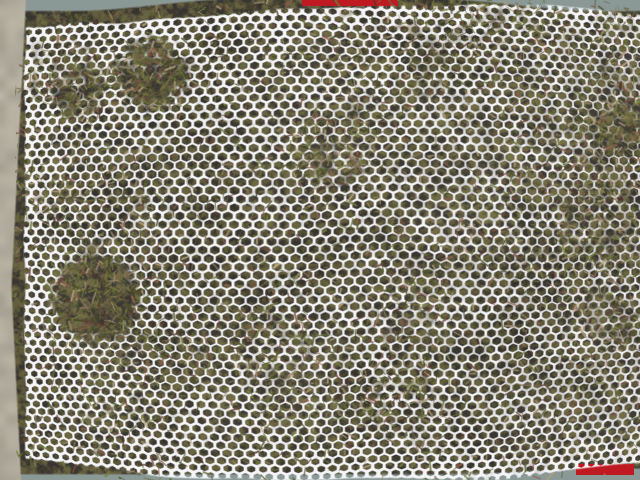
Give the GLSL for this texture, as a WebGL 2 fragment shader.

```glsl
#version 300 es
precision highp float;
// White hexagonal netting laid over mossy turf in a shallow tray.
// A bulging hex lattice gives the mesh, hashed line segments give the grass
// below and above it, and soft discs mark clumps that push through the net.

uniform vec2 u_resolution;
out vec4 fragColor;

const float CELLS_ACROSS = 52.0;
const float ASPECT = 4.0 / 3.0;
const float ROW_SQUEEZE = 1.24;
const float BULGE = 0.22;
const vec3 NET_LIGHT = vec3(0.96, 0.96, 0.97);
const vec3 NET_SHADE = vec3(0.66, 0.65, 0.64);
const vec3 SOIL = vec3(0.21, 0.20, 0.18);
const vec3 MOSS = vec3(0.39, 0.37, 0.24);
const vec3 LEAF = vec3(0.43, 0.45, 0.23);
const vec3 STRAW = vec3(0.66, 0.58, 0.46);
const vec3 RUST = vec3(0.52, 0.34, 0.28);
const vec3 TRAY = vec3(0.54, 0.60, 0.59);
const vec3 WALL = vec3(0.70, 0.68, 0.62);
const vec3 RED = vec3(0.75, 0.10, 0.13);

// Turf clumps: centre, radius, strength
const vec4 CLUMPS[7] = vec4[7](
  vec4(0.200, 0.380, 0.110, 1.0), vec4(0.315, 0.845, 0.095, 0.8),
  vec4(0.165, 0.815, 0.080, 0.7), vec4(1.295, 0.735, 0.085, 0.75),
  vec4(0.690, 0.670, 0.100, 0.55), vec4(1.250, 0.540, 0.130, 0.55),
  vec4(1.270, 0.340, 0.100, 0.55));

float hash(vec2 p) {
  return fract(sin(dot(p, vec2(127.1, 311.7))) * 43758.545);
}

float noise(vec2 p) {
  vec2 i = floor(p), f = fract(p);
  f = f * f * (3.0 - 2.0 * f);
  return mix(mix(hash(i), hash(i + vec2(1, 0)), f.x),
             mix(hash(i + vec2(0, 1)), hash(i + vec2(1, 1)), f.x), f.y);
}

float fbm(vec2 p) {
  return 0.55 * noise(p) + 0.3 * noise(p * 2.1 + 7.0) + 0.15 * noise(p * 4.3 + 3.0);
}

float segment(vec2 p, vec2 a, vec2 b) {
  vec2 d = b - a;
  return length(p - a - d * clamp(dot(p - a, d) / dot(d, d), 0.0, 1.0));
}

// 0.5 on the shared border of neighbouring cells, 0 at a cell centre
float hexDistance(vec2 p) {
  vec2 s = vec2(1.0, sqrt(3.0));
  vec2 a = mod(p, s) - 0.5 * s, b = mod(p - 0.5 * s, s) - 0.5 * s;
  vec2 g = abs(dot(a, a) < dot(b, b) ? a : b);
  return mix(max(g.x, dot(g, 0.5 * s)), length(g), 0.3);
}

// Net space: cells are largest in the middle and shrink towards the rim
vec2 bulge(vec2 p) {
  vec2 d = p - vec2(0.5 * ASPECT, 0.5);
  return d * (1.0 + BULGE * dot(d, d));
}

// How strongly turf grows through the net
float turfCover(vec2 p) {
  float cover = 0.10 + 0.38 * smoothstep(0.4, 0.75, fbm(p * 7.0));
  for (int i = 0; i < 7; i++) {
    vec4 c = CLUMPS[i];
    float fall = smoothstep(1.25 * c.z, 0.5 * c.z, length(p - c.xy));
    cover = max(cover, c.w * fall);
  }
  return cover;
}

// Lays blades over a colour; a blade grows where its hash is below the cover
vec3 addBlades(vec3 color, vec2 p, float cell, float seed, float extra, float aa) {
  vec2 id = floor(p / cell);
  for (int k = 0; k < 9; k++) {
    vec2 c = id + vec2(k % 3 - 1, k / 3 - 1), h = c + seed;
    vec2 root = (c + vec2(hash(h + 1.3), hash(h + 5.7))) * cell;
    if (hash(h + 9.1) > turfCover(root) + extra) continue;
    float angle = 6.283 * hash(h + 2.9), kind = hash(h + 4.4);
    vec2 tip = root + cell * mix(0.25, 0.95, hash(h + 8.2)) * vec2(cos(angle), sin(angle));
    float d = segment(p, root, tip) - mix(0.0006, 0.0024, hash(h + 3.3));
    vec3 blade = kind < 0.55 ? LEAF : (kind < 0.82 ? STRAW : RUST);
    blade *= mix(0.55, 1.15, hash(h + 6.6));
    color = mix(color, blade, 0.8 * smoothstep(aa, -aa, d));
  }
  return color;
}

// Positive inside the net, negative outside
float netEdge(vec2 p) {
  float wobble = 0.010 * (noise(p * 12.0) - 0.5);
  float top = 0.945 + 0.045 * smoothstep(0.0, 0.9, p.x) - 0.02 * smoothstep(1.1, 1.33, p.x);
  float bottom = 0.045 * smoothstep(0.45, 0.0, p.x) + 0.035 * smoothstep(1.0, 1.33, p.x);
  return min(p.x - 0.052, min(top - p.y, p.y - bottom)) + wobble;
}

void main() {
  vec2 p = gl_FragCoord.xy / u_resolution.y;
  float aa = 1.0 / u_resolution.y, edge = netEdge(p), cover = turfCover(p);

  // Turf and soil
  vec3 turf = mix(SOIL, MOSS, smoothstep(0.25, 0.75, fbm(p * 85.0)));
  turf *= 0.95 + 0.25 * noise(p * 9.0);
  for (int i = 0; i < 2; i++) turf = addBlades(turf, p, 0.020, 17.0 * float(i), 0.25, aa);

  // Tray around the turf
  float left = 0.024 + 0.05 * abs(p.y - 0.4) - p.x;
  float top = p.y - 0.977 - 0.025 * smoothstep(0.15, 0.5, p.x) * smoothstep(1.25, 0.9, p.x);
  float bottom = 0.012 + 0.012 * smoothstep(0.9, 1.3, p.x) - p.y;
  vec3 color = mix(turf, TRAY, smoothstep(-0.003, 0.003, max(top, bottom)));
  color = mix(color, WALL * (0.92 + 0.12 * noise(p * 40.0)), smoothstep(-0.003, 0.003, left));
  float redTop = step(0.988, p.y) * step(abs(p.x - 0.73), 0.10);
  float redBottom = step(p.y, 0.034) * step(0.010, p.y) * step(abs(p.x - 1.26), 0.06);
  color = mix(color, RED, max(redTop, redBottom));

  // Stretched mesh with slack and uneven strands
  vec2 warp = vec2(noise(p * 5.0), noise(p * 5.0 + 31.0)) - 0.5;
  vec2 q = (bulge(p) + 0.012 * warp) * vec2(1.0, ROW_SQUEEZE);
  float scale = CELLS_ACROSS / ASPECT;
  float hole = 0.395 - 0.08 * exp(-max(edge, 0.0) / 0.04) + 0.07 * (noise(p * 24.0) - 0.5);
  float blur = max(0.09, aa * scale * 0.9);
  float strand = smoothstep(hole - blur, hole + blur, hexDistance(q * scale));
  float light = 1.3 * fbm(p * 65.0) + 0.35 * smoothstep(1.3, 0.5, p.x);
  light += 0.4 * exp(-max(edge, 0.0) / 0.06);
  vec3 net = mix(NET_SHADE, NET_LIGHT, clamp(light, 0.0, 1.0));
  float buried = smoothstep(0.4, 0.85, cover + 0.45 * (noise(p * 70.0) - 0.5));
  float inside = smoothstep(-0.003, 0.003, edge);
  color = mix(color, net, strand * inside * (1.0 - buried));

  // Blades that poke through
  if (edge > -0.02)
    for (int i = 0; i < 3; i++) color = addBlades(color, p, 0.023, 50.0 + 13.0 * float(i), 0.0, aa);
  fragColor = vec4(color, 1.0);
}
```
